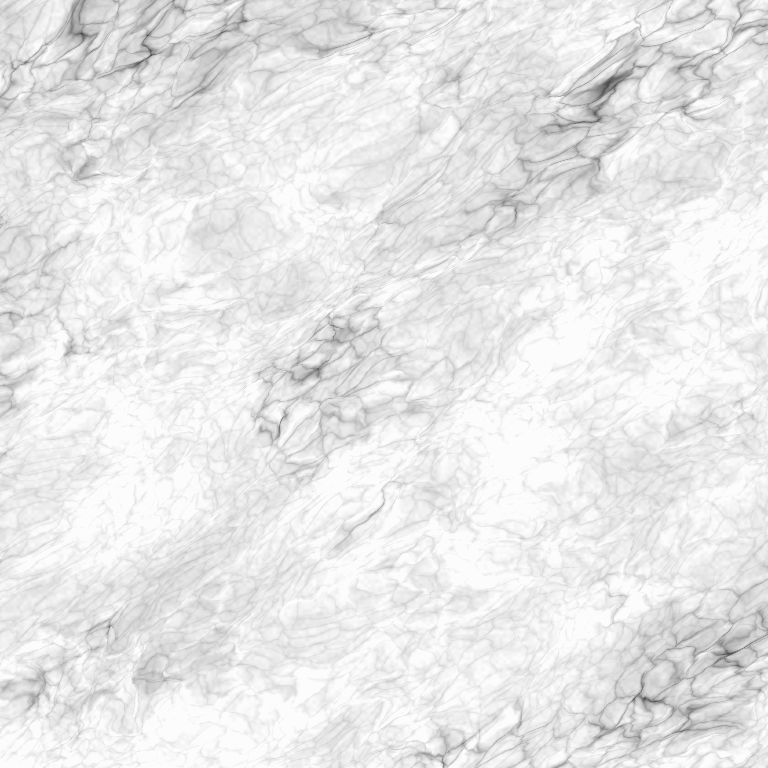
A WebGL 1 fragment shader for this texture:

```glsl
precision highp float;

uniform vec2 u_resolution;

vec2 hash2(vec2 p) {
  vec3 q = fract(p.xyx * vec3(0.1031, 0.1030, 0.0973));
  q += dot(q, q.yzx + 33.33);
  return fract((q.xx + q.yz) * q.zy);
}

vec2 noise2(vec2 p) {
  vec2 cell = floor(p), f = fract(p);
  f = f * f * f * (f * (f * 6.0 - 15.0) + 10.0);
  vec2 low = mix(hash2(cell), hash2(cell + vec2(1.0, 0.0)), f.x);
  vec2 high = mix(hash2(cell + vec2(0.0, 1.0)), hash2(cell + 1.0), f.x);
  return mix(low, high, f.y);
}

// Two independent fractal noises, each centred on 0.5
vec2 fbm2(vec2 p) {
  vec2 sum = vec2(0.0);
  float amplitude = 0.516;
  for (int i = 0; i < 5; i++) {
    sum += amplitude * noise2(p);
    p = mat2(1.6, 1.2, -1.2, 1.6) * p + 17.3;
    amplitude *= 0.5;
  }
  return sum;
}

// Gap between the two nearest cell centres: zero along the cracks
float crackGap(vec2 p) {
  vec2 cell = floor(p), f = fract(p);
  float nearest = 8.0, second = 8.0;
  for (int y = -1; y <= 1; y++) {
    for (int x = -1; x <= 1; x++) {
      vec2 offset = vec2(float(x), float(y));
      float d = length(offset + hash2(cell + offset) - f);
      second = min(second, max(nearest, d));
      nearest = min(nearest, d);
    }
  }
  return second - nearest;
}

void main() {
  vec2 uv = gl_FragCoord.xy / u_resolution;

  // Grain rises to the right and is stretched along its length
  vec2 along = vec2(cos(0.56), sin(0.56));
  vec2 p = vec2(dot(uv, along), 1.9 * dot(uv, vec2(-along.y, along.x))) + 5.0;

  // Folds, from broad to fine
  p += 0.20 * (fbm2(p * 3.0) - 0.5);
  p += 0.06 * (fbm2(p * 11.0 + 31.0) - 0.5);
  p += 0.018 * (fbm2(p * 34.0 + 9.0) - 0.5);

  vec2 clouds = fbm2(p * 3.2 + 50.0);
  vec2 patches = fbm2(p * 9.0 + 80.0);
  float stain = smoothstep(0.44, 0.76, 0.6 * clouds.x + 0.4 * patches.x);
  float broken = smoothstep(0.3, 0.65, noise2(p * 15.0 + 3.0).x);

  float tone = 0.947 + 0.16 * (clouds.y - 0.5) + 0.14 * (patches.y - 0.5);
  tone -= 0.06 * stain;

  // Dark cracks at three sizes
  tone -= (0.06 + 0.34 * stain) * broken * exp(-16.0 * crackGap(p * 10.0));
  tone -= (0.04 + 0.22 * stain) * exp(-10.0 * crackGap(p * 20.0 + 13.0));
  tone -= 0.08 * exp(-6.0 * crackGap(p * 36.0 + 27.0));

  // Pale veins and streaks
  float paleMask = smoothstep(0.35, 0.65, patches.x);
  tone += 0.09 * paleMask * exp(-8.0 * crackGap(p * 13.0 + 41.0));
  tone += 0.07 * exp(-32.0 * abs(fbm2(p * 5.0 + 63.0).x - 0.5));

  // Fine mineral grain
  tone += 0.05 * (noise2(uv * 210.0).x - 0.5);

  gl_FragColor = vec4(vec3(clamp(tone, 0.3, 0.99)), 1.0);
}
```
